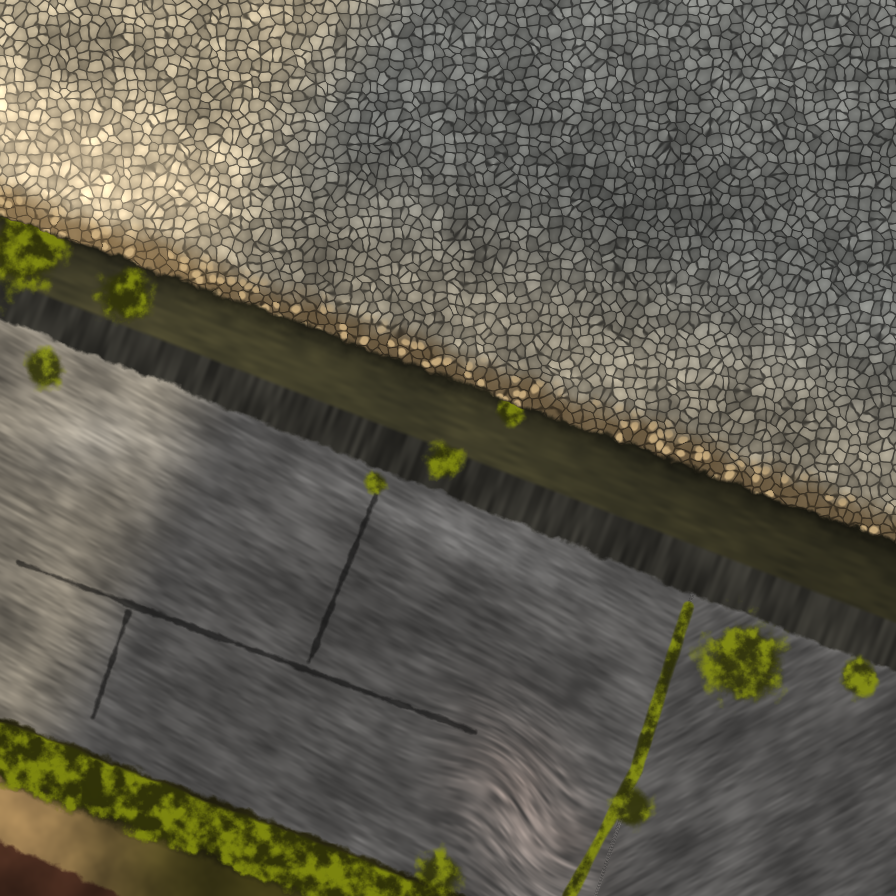
Reproduce this texture procedurally as a Shadertoy shader.

```glsl
// Pebbled road, mossy gutter and a kerb of chiselled slabs.
// Sloping lines split the canvas into bands; Voronoi cells make pebbles,
// stretched noise the chisel marks, soft masks the sunlight and moss.

const float PEBBLES = 84.0, WOBBLE = 0.012, SOFT = 0.003;
// Band edges: height at left, slope
const vec2 ROAD = vec2(0.762, -0.367), STEP = vec2(0.69, -0.385);
const vec2 KERB = vec2(0.645, -0.397), FOOT = vec2(0.2, -0.385);
const vec3 SHADE_STONE = vec3(0.47, 0.475, 0.46);
const vec3 WARM_STONE = vec3(0.59, 0.56, 0.49);
const vec3 SUN_STONE = vec3(0.74, 0.68, 0.56);
const vec3 CREAM = vec3(0.86, 0.74, 0.54);
const vec3 SLAB = vec3(0.325, 0.32, 0.315);
const vec3 MOSS_DARK = vec3(0.19, 0.2, 0.03);
const vec3 MOSS_LIGHT = vec3(0.52, 0.56, 0.06);

// Joint segments; those from index 3 on hold moss
const vec4 JOINTS[5] = vec4[5](
  vec4(0.02, 0.372, 0.53, 0.183), vec4(0.419, 0.447, 0.345, 0.262),
  vec4(0.143, 0.316, 0.104, 0.2), vec4(0.768, 0.323, 0.71, 0.14),
  vec4(0.71, 0.14, 0.635, 0))
;
// Moss tufts: centre and radius
const vec3 TUFTS[10] = vec3[10](
  vec3(0.03, 0.725, 0.06), vec3(0.14, 0.675, 0.04), vec3(0.048, 0.59, 0.026),
  vec3(0.42, 0.462, 0.018), vec3(0.495, 0.485, 0.03), vec3(0.57, 0.54, 0.02),
  vec3(0.83, 0.262, 0.06), vec3(0.96, 0.245, 0.025), vec3(0.705, 0.1, 0.026),
  vec3(0.49, 0.02, 0.035));

vec2 hash2(vec2 p) {
  vec3 q = fract(p.xyx * vec3(0.1031, 0.103, 0.0973));
  q += dot(q, q.yzx + 33.33);
  return fract((q.xx + q.yz) * q.zy);
}

float noise(vec2 p) {
  vec2 i = floor(p), f = fract(p);
  f *= f * (3.0 - 2.0 * f);
  return mix(mix(hash2(i).x, hash2(i + vec2(1, 0)).x, f.x),
             mix(hash2(i + vec2(0, 1)).x, hash2(i + 1.0).x, f.x), f.y);
}

float fbm(vec2 p) {
  float sum = 0.0, amp = 0.53;
  for (int i = 0; i < 4; i++, amp *= 0.5) {
    sum += amp * noise(p);
    p = mat2(1.6, 1.2, -1.2, 1.6) * p + 7.3;
  }
  return sum;
}

// Signed distance above a sloping line
float above(vec2 p, vec2 l) {
  return (p.y - l.x - l.y * p.x) * inversesqrt(1.0 + l.y * l.y);
}

float segment(vec2 p, vec4 s) {
  vec2 d = s.zw - s.xy, q = p - s.xy;
  return length(q - d * clamp(dot(q, d) / dot(d, d), 0.0, 1.0));
}

float blob(vec2 d, vec2 size) { d /= size; return exp(-dot(d, d)); }
float edge(float d) { return smoothstep(-SOFT, SOFT, d); }
mat2 turn(float a) { return mat2(cos(a), -sin(a), sin(a), cos(a)); }

// Voronoi pebbles: stone mask, random id, distance to the centre
vec3 pebbles(vec2 p) {
  float near = 9.0, next = 9.0, id = 0.0;
  for (int k = 0; k < 9; k++) {
    vec2 c = floor(p) + vec2(k % 3, k / 3) - 1.0;
    float d = length(c + 0.1 + 0.8 * hash2(c) - p);
    if (d < near) { next = near; near = d; id = hash2(c + 51.0).x; }
    else next = min(next, d);
  }
  return vec3(smoothstep(0.02, 0.24, next - near), id, near);
}

vec3 roadColour(vec2 p, float d, float rough) {
  vec3 stone = pebbles(p * PEBBLES + 0.9 * fbm(p * 40.0));
  float sun = smoothstep(0.09, -0.09, p.x + 0.147 - 0.55 * p.y);
  float glow = sun * blob(turn(-0.4) * (p - vec2(0.08, 0.82)), vec2(0.21, 0.075));
  vec3 col = mix(SHADE_STONE, WARM_STONE, smoothstep(0.26, 0.03, d));
  col = mix(col, SUN_STONE, sun * 0.85) + vec3(0.24, 0.21, 0.17) * glow;
  col *= 1.0 - 0.22 * blob(p - vec2(0.7, 0.77), vec2(0.2, 0.07));
  col *= 0.78 + 0.44 * rough;
  col *= mix(0.45 + 0.2 * glow, 0.85 + 0.35 * stone.y - 0.2 * stone.z, stone.x);
  // Brown rim with scattered cream pebbles
  float rim = smoothstep(0.045, 0.008, d + 0.02 * (rough - 0.5));
  col = mix(col, vec3(0.34, 0.27, 0.17) * (0.65 + 0.5 * stone.x + 0.4 * sun), rim * 0.75);
  float pale = step(0.66, stone.y) * smoothstep(0.5, 0.25, stone.z);
  return mix(col, CREAM, rim * pale * 0.8);
}

vec3 gutterColour(vec2 p, float roadD, float rough) {
  vec2 q = turn(-0.37) * p;
  float grain = 0.55 * rough + 0.35 * noise(q * vec2(45, 190));
  vec3 slope = mix(vec3(0.19, 0.185, 0.13), vec3(0.35, 0.33, 0.21), grain);
  slope *= (1.0 - 0.28 * smoothstep(0.5, 0.95, p.x)) * (1.0 - 0.6 * exp(roadD / 0.014));
  vec3 face = vec3(0.19, 0.185, 0.165) * (0.55 + 0.5 * noise(q * vec2(170, 25)) + 0.4 * rough);
  return mix(face, slope, edge(above(p, STEP)));
}

vec3 kerbColour(vec2 p, float depth, float rough) {
  vec2 q = p - vec2(0.585, 0.09);
  float patchy = blob(turn(0.35) * q, vec2(0.065, 0.105));
  q = turn(mix(-0.5 - 0.5 * patchy, 0.5, edge(p.x - 0.665 - 0.32 * p.y))) * q;
  float chisel = 0.6 * noise(q * vec2(28, 170)) + 0.4 * noise(q * vec2(60, 330));
  float sun = smoothstep(0.06, -0.06, p.x + 0.03 - 0.46 * p.y);
  vec3 col = SLAB * (0.72 + 0.5 * rough) + vec3(0.2, 0.175, 0.125) * sun * (0.5 + 0.7 * rough);
  col += 0.14 * blob(p - vec2(0.12, 0.51), vec2(0.08, 0.045));
  col += vec3(0.24, 0.2, 0.18) * patchy * (0.25 + chisel);
  // Worn light band below the top edge
  col += 0.12 * blob(vec2(p.x - 0.54, depth - 0.035), vec2(0.2, 0.022));
  return (col + 0.07 * exp(-depth / 0.008)) * (0.76 + 0.48 * chisel);
}

vec3 footColour(vec2 p, float depth, float rough) {
  vec3 ledge = mix(vec3(0.56, 0.45, 0.29), vec3(0.25, 0.23, 0.09), smoothstep(0.02, 0.24, p.x));
  vec3 col = mix(vec3(0.15, 0.14, 0.06), ledge, smoothstep(0.06, 0.074, depth));
  return mix(col, vec3(0.28, 0.17, 0.12), edge(depth - 0.13 - 0.05 * p.x)) * (0.6 + 0.8 * rough);
}

void mainImage(out vec4 fragColor, in vec2 fragCoord) {
  vec2 p = fragCoord / iResolution.xy;
  float rough = fbm(p * 17.0), fine = fbm(p * 75.0), wobble = (fine - 0.5) * WOBBLE;
  float road = above(p, ROAD) + wobble, kerb = above(p, KERB) + wobble, foot = above(p, FOOT) + wobble;
  vec3 col = mix(gutterColour(p, min(road, 0.0), rough), roadColour(p, road, rough), edge(road));
  col = mix(kerbColour(p, max(-kerb, 0.0), rough), col, edge(kerb));
  col = mix(footColour(p, -foot, rough), col, edge(foot));
  // Joints and moss
  float moss = 0.9 * smoothstep(0.006, -0.012, foot) * smoothstep(-0.085, -0.05, foot);
  for (int i = 0; i < 5; i++) {
    float d = segment(p, JOINTS[i]) + wobble * 0.5;
    col *= 1.0 - 0.5 * smoothstep(0.0045, 0.001, d);
    if (i > 2) moss = max(moss, 0.8 * smoothstep(0.014, 0.002, d));
  }
  for (int i = 0; i < 10; i++)
    moss = max(moss, blob(p - TUFTS[i].xy, TUFTS[i].zz) * edge(-road));
  float cover = smoothstep(0.62, 0.86, moss * 0.72 + 0.325 * (fine + rough));
  col = mix(col, mix(MOSS_DARK, MOSS_LIGHT, smoothstep(0.3, 0.72, fine)), cover * 0.9);
  fragColor = vec4(clamp(col, 0.0, 1.0), 1.0);
}
```
